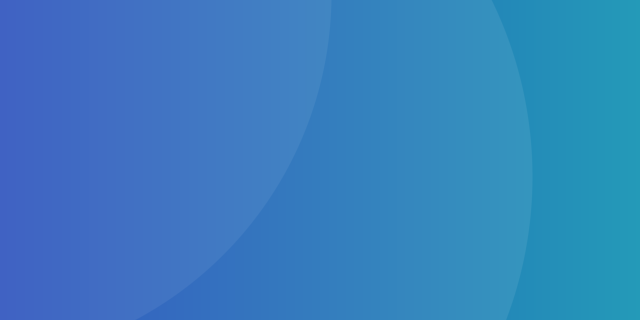
Give the GLSL for this background, as a Shadertoy shader.

```glsl
#define LEFT_COLOR vec3(0.130, 0.283, 0.728)
#define RIGHT_COLOR vec3(0.141, 0.604, 0.720)
#define LARGE_CENTER vec2(0.406, 0.448)
#define LARGE_RADIUS 1.258
#define LARGE_OPACITY 0.08
#define SMALL_CENTER vec2(-0.119, 1.020)
#define SMALL_RADIUS 1.155
#define SMALL_OPACITY 0.065

// Coverage of a disc, smoothed over about one pixel
float disc(vec2 p, vec2 center, float radius, float pixel) {
    float dist = length(p - center) - radius;
    return 1.0 - smoothstep(-0.75 * pixel, 0.75 * pixel, dist);
}

void mainImage(out vec4 fragColor, in vec2 fragCoord) {
    // Height spans 0 to 1; x is anchored to a 2:1 canvas
    float pixel = 1.0 / iResolution.y;
    vec2 p = fragCoord * pixel;
    p.x += 1.0 - 0.5 * iResolution.x * pixel;

    // Horizontal blue to teal gradient
    float across = fragCoord.x / iResolution.x;
    vec3 color = mix(LEFT_COLOR, RIGHT_COLOR, across);

    // Translucent white discs
    float largeDisc = disc(p, LARGE_CENTER, LARGE_RADIUS, pixel);
    float smallDisc = disc(p, SMALL_CENTER, SMALL_RADIUS, pixel);
    color = mix(color, vec3(1.0), LARGE_OPACITY * largeDisc);
    color = mix(color, vec3(1.0), SMALL_OPACITY * smallDisc);

    fragColor = vec4(color, 1.0);
}
```
